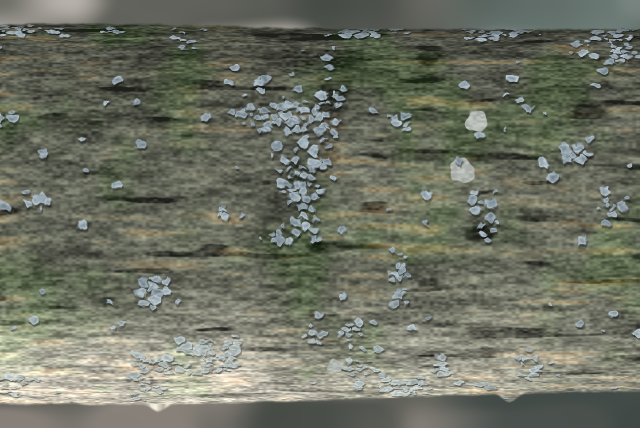
Write a Shadertoy shader that draws this texture.

```glsl
// A lichen-spotted tree limb lying across a blurred woodland backdrop.
// The bark is noise stretched along the limb on cylinder coordinates;
// the lichen is a jittered grid of ragged lobes gathered into clusters.

float hash(vec2 p) {
    vec3 q = fract(p.xyx * 0.1031);
    q += dot(q, q.yzx + 33.33);
    return fract((q.x + q.y) * q.z);
}

float noise(vec2 p) {
    vec2 i = floor(p), f = fract(p);
    f = f * f * (3.0 - 2.0 * f);
    return mix(mix(hash(i), hash(i + vec2(1, 0)), f.x),
               mix(hash(i + vec2(0, 1)), hash(i + vec2(1, 1)), f.x), f.y);
}

float fbm(vec2 p) {
    float sum = 0.0, amp = 0.533;
    for (int i = 0; i < 4; i++) {
        sum += amp * noise(p);
        p = p * 2.03 + 17.3;
        amp *= 0.5;
    }
    return sum;
}

// Dense lichen band that leans across the middle of the limb
float streak(vec2 p) {
    float centre = 0.685 + 0.1 * smoothstep(0.45, 0.85, p.y);
    float width = mix(0.085, 0.05, smoothstep(0.5, 0.8, p.y));
    float across = 1.0 - smoothstep(0.45, 1.0, abs(p.x - centre) / width);
    float along = smoothstep(0.41, 0.47, p.y) * (1.0 - smoothstep(0.8, 0.9, p.y));
    float lower = 1.0 - smoothstep(0.5, 1.0, length((p - vec2(0.785, 0.215)) / vec2(0.09, 0.06)));
    return max(across * along, lower);
}

// Chance that a lichen lobe grows at a place
float lichenCover(vec2 p) {
    float cluster = 0.75 * noise(p * 10.0 + 4.7) + 0.25 * noise(p * 31.0);
    float band = streak(p) * smoothstep(0.2, 0.5, noise(p * 22.0 + 9.0));
    return 0.025 + 0.8 * max(smoothstep(0.65, 0.8, cluster), band);
}

// x: lichen coverage, y: brightness of the topmost lobe
vec2 lichen(vec2 p, float blur) {
    const float cell = 0.018;
    p += 0.011 * (vec2(noise(p * 75.0), noise(p * 75.0 + 40.0)) - 0.5);
    p += 0.005 * (vec2(noise(p * 170.0), noise(p * 170.0 + 60.0)) - 0.5);
    vec2 id = floor(p / cell), result = vec2(0.0);
    for (int j = -1; j <= 1; j++)
    for (int i = -1; i <= 1; i++) {
        vec2 n = id + vec2(i, j) + 50.0;
        vec2 centre = (n - 50.0 + 0.15 + 0.7 * vec2(hash(n), hash(n + 71.0))) * cell;
        float grows = step(hash(n + 137.0), lichenCover(centre));
        float radius = mix(0.004, 0.0125, hash(n + 29.0));
        float d = length((p - centre) * vec2(0.9, 1.1)) - radius;
        float mask = grows * (1.0 - smoothstep(-blur, blur, d));
        float rim = smoothstep(-radius, 0.0, d);
        result.y = mix(result.y, 0.5 * hash(n + 93.0) + 0.5 * rim, mask);
        result.x = max(result.x, mask);
    }
    return result;
}

// Out-of-focus foliage with pale patches of light
vec3 backdrop(vec2 p) {
    float glow = smoothstep(0.45, 0.8, noise(p * vec2(6.0, 9.0) + 2.0));
    float high = step(0.5, p.y);
    vec3 dim = mix(vec3(0.26, 0.28, 0.26), vec3(0.42, 0.42, 0.39), noise(p * 8.0 + 21.0));
    vec3 pale = mix(vec3(0.56, 0.53, 0.5), vec3(0.82, 0.79, 0.76), high);
    vec3 col = mix(dim, pale, glow * 0.85);
    vec3 cool = mix(vec3(0.23, 0.27, 0.26), vec3(0.5, 0.58, 0.56), high * noise(p * 7.0));
    return mix(col, cool, 0.8 * smoothstep(0.95, 1.2, p.x));
}

void mainImage(out vec4 fragColor, in vec2 fragCoord) {
    vec2 p = fragCoord / iResolution.y;
    float px = 1.0 / iResolution.y;

    // Limb outline, with two small nubs below
    float top = 0.943 - 0.012 * smoothstep(0.2, 0.9, p.x) + 0.008 * (fbm(p.xx * 22.0) - 0.5);
    float bottom = 0.056 + 0.03 * smoothstep(0.3, 1.5, p.x) + 0.008 * (fbm(p.xx * 18.0 + 5.0) - 0.5);
    bottom -= 0.018 * exp(-pow((p.x - 0.37) / 0.025, 2.0));
    bottom -= 0.02 * exp(-pow((p.x - 1.19) / 0.022, 2.0));
    float limb = smoothstep(-2.0 * px, 2.0 * px, min(top - p.y, p.y - bottom));

    // Unrolled cylinder coordinates
    float bulge = clamp((p.y - 0.5) / 0.445, -1.0, 1.0);
    vec2 q = vec2(p.x, 0.5 + 0.445 * asin(bulge * 0.96));

    // Wrinkles run along the limb
    float wavy = q.y + 0.025 * fbm(q * vec2(5.0, 8.0));
    float ridge = noise(vec2(q.x * 9.0, wavy * 72.0));
    float fibre = noise(vec2(q.x * 36.0, wavy * 150.0));
    float grain = noise(q * vec2(110.0, 190.0));
    float patches = fbm(q * vec2(6.0, 9.0) + 11.0);

    // Light: shaded above, sunlit below and towards the left
    float sun = (1.0 - smoothstep(0.07, 0.4, p.y)) * (1.0 - 0.45 * smoothstep(0.8, 1.4, p.x));
    sun *= 0.65 + 0.7 * noise(p * vec2(4.0, 6.0) + 3.0);
    float tone = 0.415 - 0.1 * smoothstep(0.6, 0.94, p.y) + 0.29 * sun;
    float relief = 0.17 * (ridge - 0.5) + 0.16 * (fibre - 0.5) + 0.17 * (grain - 0.5);
    tone += relief * (1.0 + 0.5 * sun) + 0.2 * (patches - 0.5);
    tone -= 0.09 * streak(p) + 0.07 * exp(-dot((p - vec2(0.7, 0.28)) * 9.0, (p - vec2(0.7, 0.28)) * 9.0));
    tone -= 0.2 * smoothstep(0.78, 0.92, noise(vec2(q.x * 8.0, wavy * 50.0) + 31.0));
    vec3 col = max(tone, 0.12) * mix(vec3(0.98, 1.01, 0.88), vec3(1.02, 1.0, 0.92), sun);
    float rust = smoothstep(0.55, 0.9, ridge) * smoothstep(0.35, 0.65, patches);
    col += rust * vec3(0.06, 0.0, -0.045);
    col += smoothstep(0.45, 0.75, fbm(q * 7.0 + 50.0)) * vec3(-0.02, 0.02, -0.035);

    // Smooth pale crust patches
    vec2 wobble = p + 0.014 * (vec2(noise(p * 55.0), noise(p * 55.0 + 8.0)) - 0.5);
    vec3 crusts[3] = vec3[3](vec3(1.115, 0.715, 0.026), vec3(1.08, 0.602, 0.03), vec3(0.782, 0.143, 0.016));
    for (int i = 0; i < 3; i++) {
        float d = length(wobble - crusts[i].xy) - crusts[i].z;
        col = mix(col, vec3(0.7, 0.72, 0.7) + 0.14 * (grain - 0.5), 1.0 - smoothstep(-0.002, 0.002, d));
    }

    // Lichen lobes over their soft shadows
    float shadow = lichen(q + vec2(-0.002, 0.006), 0.004).x;
    col *= 1.0 - 0.4 * shadow;
    vec2 lobe = lichen(q, 1.2 * px);
    vec3 lobeColor = mix(vec3(0.48, 0.54, 0.58), vec3(0.73, 0.79, 0.83), lobe.y);
    lobeColor += 0.16 * (grain - 0.5) + sun * vec3(0.12, 0.1, 0.05);
    col = mix(col, lobeColor, lobe.x * 0.95);

    col *= 1.0 - 0.3 * smoothstep(top - 0.02, top, p.y);
    fragColor = vec4(clamp(mix(backdrop(p), col, limb), 0.0, 1.0), 1.0);
}
```
